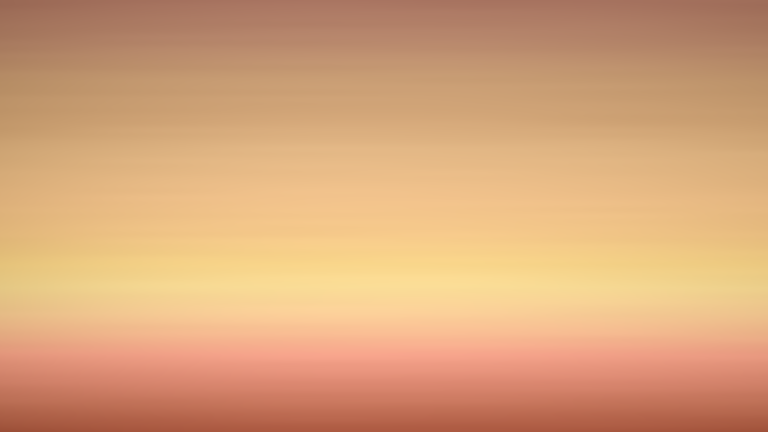
Write a Shadertoy shader that draws this background.

```glsl
float hash(vec2 p) {
    return fract(sin(dot(p, vec2(127.1, 311.7))) * 4375.85);
}

float noise(vec2 p) {
    vec2 cell = floor(p);
    vec2 f = fract(p);
    f = f * f * (3.0 - 2.0 * f);
    float low = mix(hash(cell), hash(cell + vec2(1, 0)), f.x);
    float high = mix(hash(cell + vec2(0, 1)), hash(cell + vec2(1, 1)), f.x);
    return mix(low, high, f.y);
}

// Linear ramp to the next colour between two heights
void blendTo(inout vec3 color, vec3 next, float from, float to, float height) {
    color = mix(color, next, clamp((height - from) / (to - from), 0.0, 1.0));
}

vec3 duskGradient(float h) {
    vec3 color = vec3(0.67, 0.345, 0.25);

    // Rust and coral ground haze
    blendTo(color, vec3(0.78, 0.46, 0.36), 0.0, 0.062, h);
    blendTo(color, vec3(0.88, 0.55, 0.46), 0.062, 0.12, h);
    blendTo(color, vec3(0.97, 0.645, 0.55), 0.12, 0.178, h);
    blendTo(color, vec3(0.98, 0.74, 0.58), 0.178, 0.225, h);

    // Golden band
    blendTo(color, vec3(0.985, 0.815, 0.60), 0.225, 0.275, h);
    blendTo(color, vec3(0.985, 0.87, 0.595), 0.275, 0.335, h);
    blendTo(color, vec3(0.98, 0.84, 0.545), 0.335, 0.39, h);
    blendTo(color, vec3(0.965, 0.79, 0.545), 0.39, 0.46, h);

    // Tan sky fading to brown
    blendTo(color, vec3(0.95, 0.765, 0.55), 0.46, 0.54, h);
    blendTo(color, vec3(0.89, 0.72, 0.525), 0.54, 0.655, h);
    blendTo(color, vec3(0.83, 0.655, 0.475), 0.655, 0.725, h);
    blendTo(color, vec3(0.785, 0.615, 0.455), 0.725, 0.82, h);
    blendTo(color, vec3(0.72, 0.53, 0.425), 0.82, 0.91, h);
    blendTo(color, vec3(0.66, 0.455, 0.38), 0.91, 1.0, h);
    return color;
}

void mainImage(out vec4 fragColor, in vec2 fragCoord) {
    vec2 uv = fragCoord / iResolution.xy;
    float side = 2.0 * uv.x - 1.0;

    // Bands bow slightly toward the sides
    float height = uv.y + 0.012 * side * side * smoothstep(0.3, 0.8, uv.y);
    vec3 color = duskGradient(height);

    // Faint horizontal streaks
    float streak = noise(uv * vec2(5.0, 70.0)) - 0.5;
    color += 0.012 * streak;

    // Side shading, a little stronger on the left and in blue
    float shade = side * side * (0.085 - 0.015 * side);
    color *= 1.0 - shade * vec3(0.9, 1.0, 1.3);

    fragColor = vec4(clamp(color, 0.0, 1.0), 1.0);
}
```
